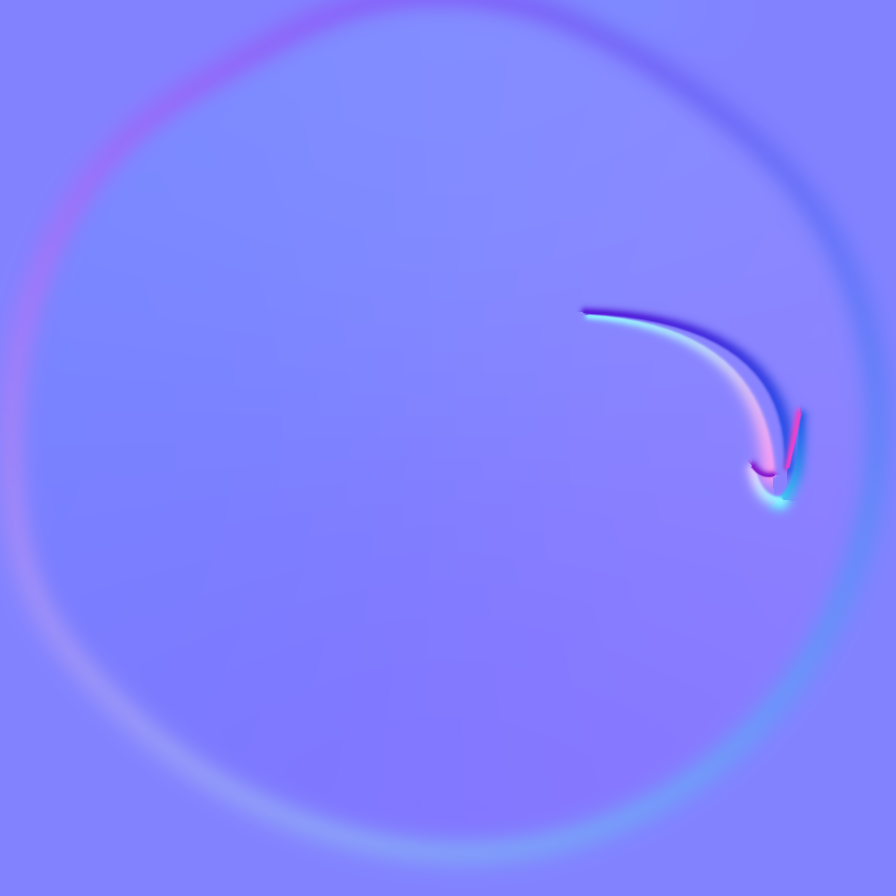
This texture map is drawn by a WebGL 1 fragment shader. Its source:

```glsl
precision highp float;

uniform vec2 u_resolution;

const float PI = 3.14159;
const int CURVE_STEPS = 20;

const vec3 FLAT = vec3(0.51, 0.51, 1.0);
const vec3 VIOLET = vec3(0.34, 0.10, 0.85);
const vec3 BLUE = vec3(0.16, 0.36, 0.92);
const vec3 PINK = vec3(0.96, 0.60, 0.95);
const vec3 CYAN = vec3(0.55, 0.95, 1.0);
const vec3 MAGENTA = vec3(0.93, 0.25, 0.80);
const vec3 PURPLE = vec3(0.52, 0.10, 0.80);
const vec3 TEAL = vec3(0.25, 0.80, 0.95);
const vec3 PALE = vec3(0.88, 0.78, 1.0);

const vec2 DISC_CENTER = vec2(0.497, 0.525);
const float DISC_RADIUS = 0.483;
const float RIM_WIDTH = 0.019;
const float RIM_TILT = 0.10;
const vec2 DOME_SLOPE = vec2(0.14, 0.17);
const float DOME_KNEE = 0.30;
const float SHARP_SIDE = 0.28;

float gauss(float x, float width) {
  float k = x / width;
  return exp(-k * k);
}

float angularBump(float angle, float center, float width) {
  return gauss(mod(angle - center + PI, 2.0 * PI) - PI, width);
}

// Radius of the uneven disc in a given direction
float discRadius(float angle) {
  return DISC_RADIUS
    - 0.0195 * angularBump(angle, 0.96, 0.384)
    - 0.0163 * angularBump(angle, 2.094, 0.28)
    - 0.0117 * angularBump(angle, -1.955, 0.49)
    + 0.0130 * angularBump(angle, -2.758, 0.244);
}

vec2 bezier(vec2 a, vec2 b, vec2 c, float t) {
  return mix(mix(a, b, t), mix(b, c, t), t);
}

// Signed distance (positive to the left) and position along a curve
vec2 curveCoord(vec2 p, vec2 a, vec2 b, vec2 c) {
  float nearest = 10.0;
  vec2 coord = vec2(10.0, 0.0);
  vec2 start = a;
  for (int i = 0; i < CURVE_STEPS; i++) {
    float t = float(i + 1) / float(CURVE_STEPS);
    vec2 end = bezier(a, b, c, t);
    vec2 along = end - start;
    vec2 rel = p - start;
    float h = clamp(dot(rel, along) / dot(along, along), 0.0, 1.0);
    float d = length(rel - along * h);
    if (d < nearest) {
      nearest = d;
      float side = along.x * rel.y - along.y * rel.x;
      coord = vec2(side < 0.0 ? -d : d, (float(i) + h) / float(CURVE_STEPS));
    }
    start = end;
  }
  return coord;
}

// Bevel with a soft left side and a crisp right side
vec3 bevel(vec3 color, vec2 p, vec2 a, vec2 b, vec2 c, vec2 widths, vec3 first, vec3 last) {
  vec2 coord = curveCoord(p, a, b, c);
  float width = mix(widths.x, widths.y, coord.y);
  width *= coord.x < 0.0 ? SHARP_SIDE : 1.0;
  return mix(color, mix(first, last, coord.y), gauss(coord.x, width));
}

void main() {
  vec2 p = gl_FragCoord.xy / u_resolution;
  vec2 d = p - DISC_CENTER;
  float dist = length(d);
  float edge = dist - discRadius(atan(d.y, d.x + 1e-6));
  float inside = 1.0 - smoothstep(-0.018, 0.018, edge);
  vec3 color = FLAT;

  // Shallow dome
  float knee = dist / DOME_KNEE;
  color.rg += inside * DOME_SLOPE * d / sqrt(1.0 + knee * knee);

  // Rim tilted towards the center
  float rim = gauss(edge, RIM_WIDTH);
  vec2 outward = d / max(dist, 0.001);
  color = mix(color, vec3(FLAT.rg - RIM_TILT * outward, 0.98), rim);

  // Faint glow outside the upper rim
  float glow = gauss(length((p - vec2(0.69, 0.99)) * vec2(0.6, 1.0)), 0.055);
  color.rg += vec2(-0.012, 0.03) * glow * (1.0 - inside);

  // Crescent groove
  color = bevel(color, p, vec2(0.862, 0.471), vec2(0.854, 0.633), vec2(0.658, 0.648),
    vec2(0.015, 0.005), PINK, CYAN);
  color = bevel(color, p, vec2(0.654, 0.651), vec2(0.883, 0.641), vec2(0.878, 0.479),
    vec2(0.006, 0.013), VIOLET, BLUE);

  // Hook at its lower end
  color = bevel(color, p, vec2(0.893, 0.535), vec2(0.893, 0.458), vec2(0.870, 0.443),
    vec2(0.008, 0.011), BLUE, TEAL);
  color = bevel(color, p, vec2(0.870, 0.443), vec2(0.849, 0.445), vec2(0.842, 0.475),
    vec2(0.011, 0.009), CYAN, PALE);
  color = bevel(color, p, vec2(0.840, 0.479), vec2(0.849, 0.467), vec2(0.862, 0.469),
    vec2(0.006, 0.005), PURPLE, PURPLE);
  color = bevel(color, p, vec2(0.880, 0.479), vec2(0.886, 0.505), vec2(0.893, 0.538),
    vec2(0.005, 0.006), MAGENTA, MAGENTA);

  gl_FragColor = vec4(clamp(color, 0.0, 1.0), 1.0);
}
```
